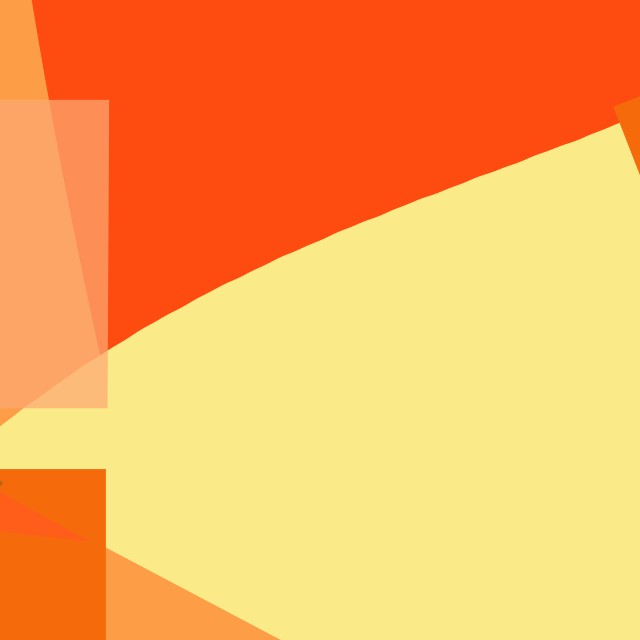
Write a Shadertoy shader that draws this background.

```glsl
// Flat paper-cut collage: a cream sweep under a red field, with orange panels and a translucent peach sheet.

// Antialiased coverage of a signed distance, positive inside.
float cover(float d) {
    float px = 1.0 / min(iResolution.x, iResolution.y);
    return smoothstep(-0.6 * px, 0.6 * px, d);
}

// Distance to a straight edge through a and b, positive on its left.
float edge(vec2 p, vec2 a, vec2 b) {
    vec2 along = normalize(b - a);
    return dot(p - a, vec2(-along.y, along.x));
}

// Faint hand-cut waver made of layered sines.
float waver(float x) {
    return 0.0004 * sin(x * 61.0) + 0.0003 * sin(x * 143.0 + 1.7);
}

void mainImage(out vec4 fragColor, in vec2 fragCoord) {
    vec2 p = fragCoord / iResolution.xy;

    const vec3 cream = vec3(0.984, 0.918, 0.535);
    const vec3 red = vec3(0.995, 0.300, 0.065);
    const vec3 apricot = vec3(0.992, 0.620, 0.280);
    const vec3 orange = vec3(0.962, 0.420, 0.045);
    const vec3 peach = vec3(0.992, 0.660, 0.450);

    // Upper field: apricot strip at the left, red to the right of a bowed edge
    float t = 1.0 - p.y;
    float stripX = 0.0495 + t * (0.165 + 0.05 * t);
    vec3 upper = mix(apricot, red, cover(p.x - stripX));

    // Cream sweep below a rising cubic curve
    float rise = 0.3333 + p.x * (0.7905 + p.x * (-0.5265 + 0.223 * p.x)) + waver(p.x);
    float slope = 0.7905 + p.x * (-1.053 + 0.669 * p.x);
    vec3 col = mix(upper, cream, cover((rise - p.y) / sqrt(1.0 + slope * slope)));

    // Apricot slope in the lower corner
    col = mix(col, apricot, cover(edge(p, vec2(0.4388, 0.0), vec2(0.1654, 0.1445))));

    // Solid orange block with a thin vermilion wedge
    col = mix(col, orange, cover(min(0.1654 - p.x, 0.267 - p.y)));
    float wedge = min(edge(p, vec2(0.1406, 0.1536), vec2(0.0, 0.2318)),
                      edge(p, vec2(0.0, 0.1693), vec2(0.1406, 0.1536)));
    col = mix(col, vec3(0.995, 0.37, 0.10), cover(wedge));
    col = mix(col, vec3(0.72, 0.40, 0.07), cover(0.004 - length(p - vec2(0.0, 0.245))));

    // Tilted orange block entering from the right
    vec2 q = p - vec2(0.9583, 0.8333);
    float tilted = min(dot(q, vec2(0.932, 0.362)), dot(q, vec2(0.362, -0.932)));
    col = mix(col, orange, cover(tilted));

    // Translucent peach sheet, slightly narrower at its foot
    float sheetX = 0.168 + 0.0054 * (p.y - 0.362);
    float sheet = min(sheetX - p.x, min(p.y - 0.362, 0.844 - p.y));
    col = mix(col, peach, 0.71 * cover(sheet));

    fragColor = vec4(col, 1.0);
}
```
